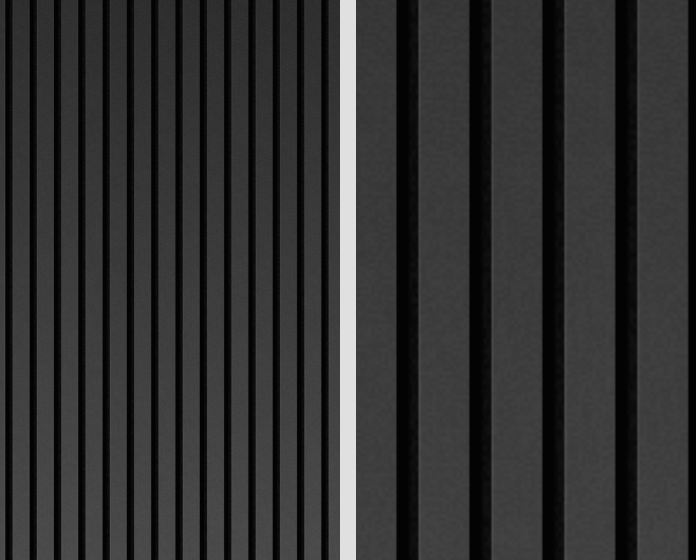
Left, the full canvas; right, a detail of the centre.
Give the GLSL for this texture, as a Shadertoy shader.

```glsl
// Dark vertical slat panel: fourteen matte charcoal slats parted by deep black grooves.
// Each pitch is a groove followed by a slat with thin lit edges; a vertical
// light gradient, fine grain and slight slat-to-slat changes finish it.

#define PITCH 0.0715          // slat plus groove, in canvas widths
#define FIRST_GROOVE 0.0155   // left side of the first groove
#define GROOVE 0.30           // groove share of one pitch
#define DEEP 0.60             // fully shadowed share of the groove
#define TONE_BOTTOM 0.292
#define TONE_TOP 0.182
#define EDGE_WIDTH 0.035      // lit edge, in pitches
#define EDGE_LIGHT 0.045
#define GRAIN 0.026
#define SLAT_VARIATION 0.010

float hash(vec2 p) {
    return fract(sin(dot(p, vec2(127.1, 311.7))) * 43758.5453);
}

float noise(vec2 p) {
    vec2 i = floor(p), f = fract(p);
    f = f * f * (3.0 - 2.0 * f);
    return mix(mix(hash(i), hash(i + vec2(1, 0)), f.x),
               mix(hash(i + vec2(0, 1)), hash(i + vec2(1, 1)), f.x), f.y);
}

// Smooth-edged interval from a to b, softened over width w
float band(float x, float a, float b, float w) {
    return clamp((x - a) / w + 0.5, 0.0, 1.0) * clamp((b - x) / w + 0.5, 0.0, 1.0);
}

void mainImage(out vec4 fragColor, in vec2 fragCoord) {
    vec2 uv = fragCoord / iResolution.xy;
    float across = (uv.x - FIRST_GROOVE) / PITCH;
    // Centre the cell on its slat, so the wrap falls in mid-groove
    float shifted = across - 0.5 * GROOVE;
    float id = floor(shifted);
    float x = fract(shifted) + 0.5 * GROOVE;
    float soft = max(1.2 / (iResolution.x * PITCH), 0.03);

    // Fine grain and broad, faint mottling
    float grain = noise(uv * vec2(300.0, 495.0)) - 0.5;
    float mottle = noise(uv * vec2(38.0, 60.0) + 17.0) - 0.5;

    // Slat face, lit from below
    float tone = mix(TONE_BOTTOM, TONE_TOP, uv.y);
    tone += SLAT_VARIATION * (hash(vec2(id, 4.0)) - 0.5);
    tone += GRAIN * grain + 0.008 * mottle;

    // Thin lit edges: steady on the left, fading across the panel on the right
    float wear = 0.65 + 0.35 * noise(vec2(id * 7.0, uv.y * 30.0));
    tone += EDGE_LIGHT * wear * band(x, GROOVE, GROOVE + EDGE_WIDTH, soft);
    float rightLight = 1.0 - smoothstep(0.05, 0.45, uv.x);
    tone += EDGE_LIGHT * wear * rightLight * band(x, 1.0 - EDGE_WIDTH, 1.0, soft);

    // Groove: black on its left side, a dim speckled floor on its right
    float grooveX = fract(across) / GROOVE;
    float dimFloor = smoothstep(DEEP - 0.15, DEEP + 0.15, grooveX);
    float speckle = noise(uv * vec2(300.0, 330.0) + 51.0);
    float shadow = 0.012 + dimFloor * (0.018 + 0.04 * speckle);

    float slat = band(x, GROOVE, 1.0, soft);
    fragColor = vec4(vec3(mix(shadow, tone, slat)), 1.0);
}
```
